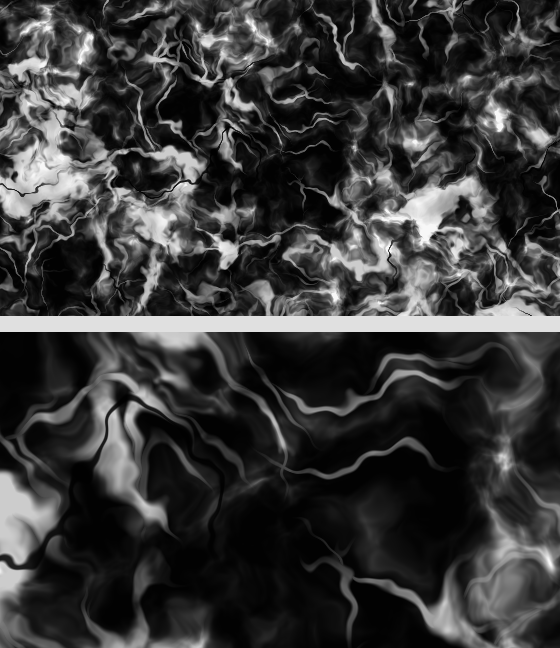
Top, the full canvas; bottom, a detail of the centre.
This texture is drawn by a WebGL 2 fragment shader. Its source:

```glsl
#version 300 es
precision highp float;
// Dark fractured rock with pale mineral patches and broken white veins.
// Rock grain is exponentiated gradient noise, patches are thresholded warped
// noise, and veins are the zero lines of stretched noise in several directions.

#define PATCH_SCALE 3.2
#define PATCH_LEVEL 0.38
#define PATCH_SOFT 0.10
#define PATCH_TONE 0.82
#define ROCK_TONE 0.125
#define ROCK_CONTRAST 2.7
#define GRAIN_SCALE 13.0
#define VEIN_LAYERS 7
#define VEIN_WIDTH 0.0075
#define VEIN_TONE 0.80
#define CRACK_WIDTH 0.0035

uniform vec2 u_resolution;
out vec4 fragColor;

mat2 rotation(float a) {
  float c = cos(a), s = sin(a);
  return mat2(c, -s, s, c);
}

// Unit gradient chosen by an integer hash of the lattice cell
vec2 latticeGradient(vec2 cell) {
  uvec2 k = uvec2(ivec2(cell) + 4096);
  uint h = k.x * 1597334677u ^ k.y * 3812015801u;
  h = (h ^ (h >> 15)) * 2246822519u;
  h ^= h >> 13;
  float a = float(h & 65535u) * 6.28318 / 65536.0;
  return vec2(cos(a), sin(a));
}

float gradientNoise(vec2 p) {
  vec2 i = floor(p), f = p - i;
  vec2 u = f * f * f * (f * (f * 6.0 - 15.0) + 10.0);
  vec2 e = vec2(1.0, 0.0);
  float a = dot(latticeGradient(i), f);
  float b = dot(latticeGradient(i + e.xy), f - e.xy);
  float c = dot(latticeGradient(i + e.yx), f - e.yx);
  float d = dot(latticeGradient(i + e.xx), f - e.xx);
  return mix(mix(a, b, u.x), mix(c, d, u.x), u.y);
}

float fbm(vec2 p, int octaves) {
  float sum = 0.0, amp = 1.0;
  for (int i = 0; i < octaves; i++) {
    sum += amp * gradientNoise(p);
    p = rotation(0.6) * p * 2.03 + 17.3;
    amp *= 0.54;
  }
  return sum;
}

// Pale mineral gathers at the left and in the lower right
float mineralBias(vec2 uv) {
  vec2 l = uv - vec2(0.13, 0.42), r = uv - vec2(0.88, 0.08);
  return 0.52 * exp(-8.0 * dot(l, l)) + 0.62 * exp(-7.0 * dot(r, r)) - 0.28;
}

// Line along the zero set of a noise value, with half width in canvas units
float zeroLine(float n, float scale, float width) {
  float w = width * scale * 1.2;
  return 1.0 - smoothstep(w * 0.35, w * 1.2, abs(n));
}

float veins(vec2 p, vec2 warp, float bias) {
  float sum = 0.0;
  for (int i = 0; i < VEIN_LAYERS; i++) {
    float k = float(i);
    float scale = 3.2 + 1.1 * k;
    vec2 q = rotation(0.3 + 2.4 * k) * (p + warp * 0.07);
    float n = gradientNoise(q * scale * vec2(0.45, 1.0) + 31.7 * k);
    float presence = gradientNoise(p * (2.6 + 0.5 * k) + 9.1 * k + 50.0);
    float strength = smoothstep(-0.02, 0.32, presence + 0.25 * bias);
    float width = VEIN_WIDTH * (0.25 + strength) / (1.0 + 0.16 * k);
    float line = zeroLine(n, scale, width) * strength;
    sum = max(sum, line * (1.0 - 0.07 * k));
  }
  return sum;
}

void main() {
  vec2 p = gl_FragCoord.xy / u_resolution.y;
  float bias = mineralBias(gl_FragCoord.xy / u_resolution);
  vec2 warp = vec2(fbm(p * 5.0 + 3.0, 4), fbm(p * 5.0 + 71.0, 4));

  // Rock: broad dark and grey blocks under fine, lacy grain
  float blocks = fbm(p * 2.7 + warp * 0.35 + 23.0, 3);
  float grain = fbm(p * GRAIN_SCALE + warp * 0.8, 4);
  float lace = 0.18 - abs(gradientNoise(p * 19.0 + warp * 1.5 + 40.0));
  float rock = ROCK_TONE * exp(ROCK_CONTRAST * (blocks + grain) + 2.0 * lace + 0.9 * bias);
  rock = max(rock / (1.0 + 0.45 * rock) - 0.012, 0.006);

  // Veins, worn by the grain
  float wear = clamp(0.85 + 1.1 * grain, 0.25, 1.15);
  float vein = veins(p, warp, bias) * wear;
  float tone = mix(rock, VEIN_TONE, clamp(vein, 0.0, 1.0));

  // Pale patches with ragged edges and mottled faces
  float body = fbm(p * PATCH_SCALE + warp * 0.4 + 8.0, 5) + bias;
  float cover = smoothstep(PATCH_LEVEL - PATCH_SOFT, PATCH_LEVEL + PATCH_SOFT, body + 0.08 * grain);
  float mottle = 0.26 * fbm(p * 7.0 + 60.0, 3) + 0.16 * grain;
  tone = mix(tone, PATCH_TONE + mottle, cover);

  // Thin dark cracks
  float fault = gradientNoise(p * 2.4 + warp * 0.22 + 90.0);
  float open = smoothstep(0.0, 0.25, gradientNoise(p * 3.1 + 13.0));
  tone *= 1.0 - 0.85 * open * zeroLine(fault, 2.4, CRACK_WIDTH);

  fragColor = vec4(vec3(clamp(tone, 0.0, 0.97)), 1.0);
}
```
